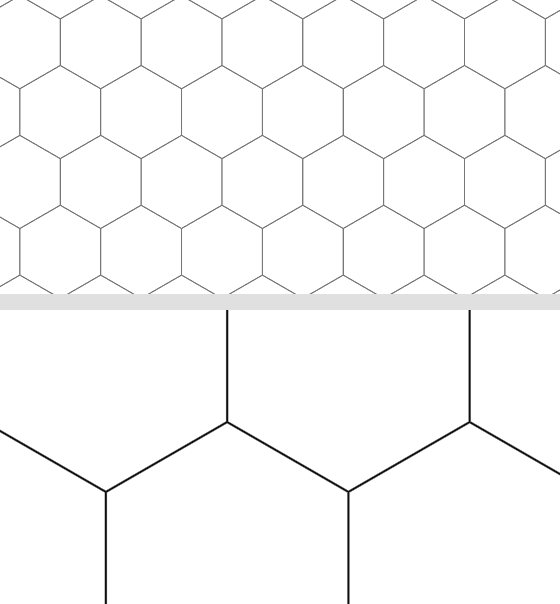
Top: the whole. Bottom: its middle third, enlarged.
This pattern is drawn by a Shadertoy shader. Its source:

```glsl
#define ASPECT 1.901              // canvas width in canvas heights
#define CELL_WIDTH 0.27443        // flat-to-flat hexagon width
#define CELL_ORIGIN vec2(0.34183, 0.38119)
#define LINE_WIDTH 0.0024
#define FILTER_PIXELS 1.25        // width of the smoothing filter
#define PAPER vec3(1.0)
#define INK vec3(0.06)

const vec2 LATTICE = vec2(1.0, 1.7320508);

// Offset from the nearest centre of a unit-width, pointy-top hexagon
vec2 hexOffset(vec2 p) {
    vec2 even = mod(p + 0.5 * LATTICE, LATTICE) - 0.5 * LATTICE;
    vec2 odd = mod(p, LATTICE) - 0.5 * LATTICE;
    return dot(even, even) < dot(odd, odd) ? even : odd;
}

// Distance from inside a cell to its closest side
float hexEdgeDistance(vec2 p) {
    vec2 q = abs(hexOffset(p));
    return 0.5 - max(q.x, dot(q, 0.5 * LATTICE));
}

// Share of the filter window that the line covers
float lineCoverage(float dist, float width, float window) {
    float nearSide = max(dist - 0.5 * window, -0.5 * width);
    float farSide = min(dist + 0.5 * window, 0.5 * width);
    return max(farSide - nearSide, 0.0) / window;
}

void mainImage(out vec4 fragColor, in vec2 fragCoord) {
    vec2 p = fragCoord / iResolution.xy * vec2(ASPECT, 1.0);

    // Honeycomb grid
    float dist = CELL_WIDTH * hexEdgeDistance((p - CELL_ORIGIN) / CELL_WIDTH);

    // Thin outlines on plain paper
    float ink = lineCoverage(dist, LINE_WIDTH, FILTER_PIXELS / iResolution.y);
    fragColor = vec4(mix(PAPER, INK, ink), 1.0);
}
```
